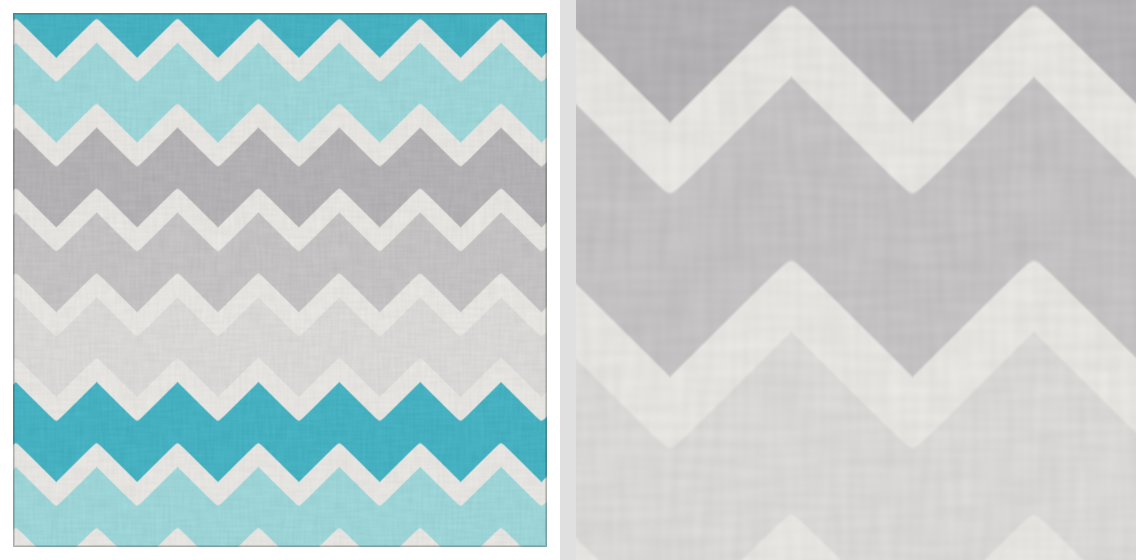
Left: the whole. Right: its middle third, enlarged.
Reproduce this pattern procedurally as a Shadertoy shader.

```glsl
// Woven chevron cloth: a square swatch on white, crossed by cream zigzag bands.
// A triangle wave bends the rows, the row index picks one of five stripe colours,
// and stretched gradient noise adds faint threads.

vec2 hashGradient(vec2 cell) {
    vec3 h = fract(cell.xyx * vec3(0.1031, 0.1030, 0.0973));
    h += dot(h, h.yzx + 33.33);
    float angle = 6.2832 * fract((h.x + h.y) * h.z);
    return vec2(cos(angle), sin(angle));
}

float gradientNoise(vec2 p) {
    vec2 i = floor(p), f = p - i;
    vec2 u = f * f * f * (f * (f * 6.0 - 15.0) + 10.0);
    float a = dot(hashGradient(i), f);
    float b = dot(hashGradient(i + vec2(1, 0)), f - vec2(1, 0));
    float c = dot(hashGradient(i + vec2(0, 1)), f - vec2(0, 1));
    float d = dot(hashGradient(i + vec2(1, 1)), f - vec2(1, 1));
    return mix(mix(a, b, u.x), mix(c, d, u.x), u.y);
}

// Repeating order of the stripes, from the top down.
vec3 stripeColor(float row) {
    float n = mod(row, 5.0);
    if (n < 0.5) return vec3(0.27, 0.69, 0.75);
    if (n < 1.5) return vec3(0.61, 0.83, 0.84);
    if (n < 2.5) return vec3(0.70, 0.69, 0.70);
    if (n < 3.5) return vec3(0.765, 0.755, 0.76);
    return vec3(0.845, 0.843, 0.838);
}

// Fine warp and weft threads, with a softer mottling.
float weave(vec2 p) {
    float warp = gradientNoise(p * vec2(190.0, 24.0));
    float weft = gradientNoise(p * vec2(24.0, 190.0) + 37.0);
    return 0.020 * (warp + weft) + 0.010 * gradientNoise(p * 45.0 + 11.0);
}

vec3 chevrons(vec2 p, float pixel) {
    const float pitch = 0.1515, height = 0.0718, thickness = 0.045;

    // Triangle wave: 0 at a peak, 1 at a valley.
    float zig = 2.0 * abs(fract((p.x - 0.4615) / 0.1444 + 0.5) - 0.5);
    float depth = 1.0 - p.y - 0.0313;
    float row = (depth - height * zig - 0.5 * thickness) / pitch;
    vec3 color = stripeColor(floor(row) + 1.0);

    // Cream band, with its outer corners slightly rounded.
    float y = depth - pitch * floor(row + 0.5);
    float upper = height * length(vec2(zig, 0.04));
    float lower = height * (1.0 - length(vec2(1.0 - zig, 0.04))) + thickness;
    float band = max(upper - y, y - lower) * 0.707;
    return mix(vec3(0.894, 0.890, 0.874), color, smoothstep(-pixel, pixel, band));
}

void mainImage(out vec4 fragColor, in vec2 fragCoord) {
    float size = min(iResolution.x, iResolution.y);
    vec2 p = (fragCoord - 0.5 * iResolution.xy) / size + 0.5;
    float pixel = max(1.0 / size, 0.0012);

    vec3 cloth = chevrons(p, pixel) + weave(p);

    // Thin darker outline around the swatch.
    vec2 q = abs(p - 0.5);
    float edge = max(q.x, q.y) - 0.4765;
    cloth *= mix(0.72, 1.0, smoothstep(0.0, pixel, -edge - 0.0015));

    vec3 color = mix(cloth, vec3(1.0), smoothstep(-0.5 * pixel, 0.5 * pixel, edge));
    fragColor = vec4(color, 1.0);
}
```
